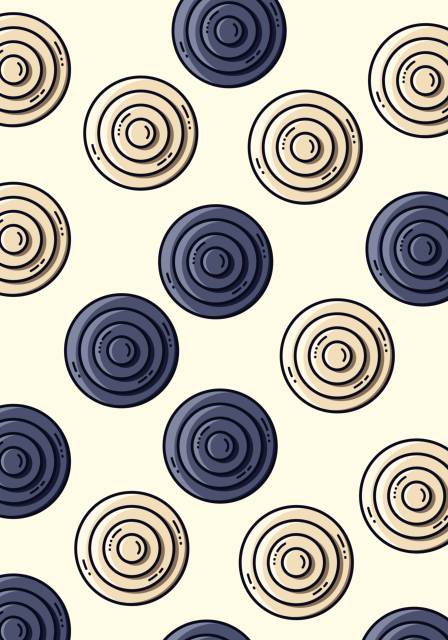
A WebGL 2 fragment shader for this pattern:

```glsl
#version 300 es
precision highp float;
// Scattered cream and navy discs of stepped concentric rings on pale ivory.
uniform vec2 u_resolution;
out vec4 fragColor;

const vec3 INK = vec3(0.035, 0.04, 0.11);
const float DISC_RADIUS = 0.0895;

float softEdge; // one pixel in disc radii

float fill(float d) {
    return 1.0 - smoothstep(-0.5 * softEdge, 0.5 * softEdge, d);
}

float circle(vec2 q, float r) {
    return length(q) - r;
}

// Round-capped arc, with its middle angle and half span in degrees
float arcMark(vec2 q, float r, float middle, float halfSpan) {
    float m = radians(middle);
    float s = radians(halfSpan);
    vec2 local = mat2(cos(m), -sin(m), sin(m), cos(m)) * q;
    float a = clamp(atan(local.y, local.x), -s, s);
    return length(local - r * vec2(cos(a), sin(a))) - 0.02;
}

// Small engraved dashes and dots
float engraving(vec2 q) {
    float d = arcMark(q, 0.14, 8.0, 45.0);
    d = min(d, arcMark(q, 0.385, 135.0, 14.0));
    for (float i = 0.0; i < 3.0; i++) {
        d = min(d, arcMark(q, 0.385, 160.0 + 11.5 * i, 0.3));
    }
    d = min(d, arcMark(q, 0.63, -54.0, 7.0));
    d = min(d, arcMark(q, 0.64, -37.0, 3.0));
    d = min(d, arcMark(q, 0.87, 26.0, 7.0));
    d = min(d, arcMark(q, 0.86, 12.5, 0.3));
    d = min(d, arcMark(q, 0.86, 6.0, 0.3));
    d = min(d, arcMark(q, 0.87, 199.0, 5.0));
    return min(d, arcMark(q, 0.86, 211.0, 0.5));
}

vec3 drawDisc(vec3 col, vec2 p, vec2 center, float navy) {
    vec2 q = (p - center) / DISC_RADIUS;
    if (dot(q, q) > 1.2) return col;

    vec3 body = mix(vec3(0.95, 0.87, 0.735), vec3(0.295, 0.315, 0.435), navy);
    vec3 light = mix(vec3(1.0, 0.975, 0.91), vec3(0.51, 0.53, 0.63), navy);
    vec3 shade = mix(vec3(0.53, 0.44, 0.34), vec3(0.09, 0.10, 0.20), navy);

    // Steps from the rim to the central knob
    for (float k = 4.0; k > 0.0; k--) {
        float r = 0.245 * k;
        float d = circle(q, r);
        float inside = fill(d);
        if (k < 3.5) {
            col = mix(col, shade, fill(circle(q - vec2(0.065, -0.035), r + 0.02)));
        }
        col = mix(col, body, inside);
        // Lit crescent on the left of each step
        float lit = circle(q - vec2(0.04 + 0.035 * k, -0.01 * k), r);
        col = mix(col, light, inside * (1.0 - fill(lit)));
        if (k > 3.5) {
            // Shaded rim at the lower right
            float rim = circle(q - vec2(-0.055, 0.03), r);
            col = mix(col, shade, inside * (1.0 - fill(rim)) * step(0.0, q.x - q.y));
        }
        col = mix(col, INK, fill(abs(d) - 0.025));
    }
    return mix(col, INK, fill(engraving(q)));
}

void main() {
    vec2 p = gl_FragCoord.xy / u_resolution.y;
    softEdge = 1.5 / (u_resolution.y * DISC_RADIUS);
    vec3 col = vec3(0.998, 0.988, 0.906);

    // One cluster: center and colour flag (1 is navy)
    vec3 cluster[8] = vec3[8](
        vec3(0.358, 0.952, 1.0), vec3(0.220, 0.792, 0.0),
        vec3(0.477, 0.770, 0.0), vec3(0.665, 0.874, 0.0),
        vec3(0.337, 0.591, 1.0), vec3(0.661, 0.611, 1.0),
        vec3(0.190, 0.452, 1.0), vec3(0.527, 0.444, 0.0));

    // The cluster repeats downward with a slight drift to the left
    for (int row = 0; row < 2; row++) {
        for (int i = 0; i < 8; i++) {
            vec2 center = cluster[i].xy - float(row) * vec2(0.014, 0.649);
            col = drawDisc(col, p, center, cluster[i].z);
        }
    }

    // Left column: a cream pair above a navy pair
    for (int i = 0; i < 4; i++) {
        float pair = float(i / 2);
        float y = 0.891 - 0.265 * float(i % 2) - 0.612 * pair;
        col = drawDisc(col, p, vec2(0.021, y), pair);
    }
    fragColor = vec4(col, 1.0);
}
```
